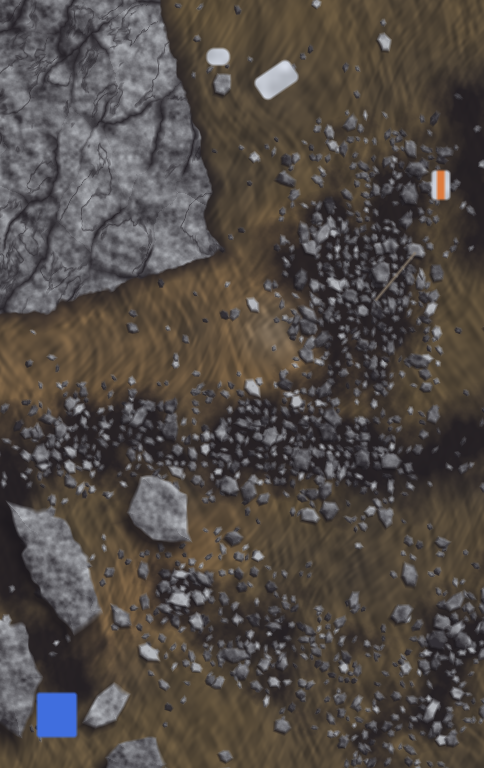
Give the GLSL for this texture, as a WebGL 1 fragment shader.

```glsl
precision highp float;
// Aerial view of a rocky moor: fractured cliff, rubble, boulders, dry grass and litter.
uniform vec2 u_resolution;

#define SOFT .0018
#define LIGHT vec2(.6, .8)
#define SOIL vec3(.125, .11, .13)
#define PEAT vec3(.265, .235, .205)
#define GRASS vec3(.38, .32, .23)
#define RUST vec3(.50, .39, .27)
#define STRAW vec3(.53, .48, .42)
#define ROCK_DARK vec3(.20, .19, .21)
#define ROCK_LIGHT vec3(.70, .71, .73)

float hash(vec2 p) { return fract(sin(dot(p, vec2(127.1, 311.7))) * 43758.5); }
vec2 hash2(vec2 p) { return vec2(hash(p), hash(p + 37.3)); }
mat2 turn(float a) { return mat2(cos(a), -sin(a), sin(a), cos(a)); }
float ramp(float a, float b, float x) { return clamp((x - a) / (b - a), 0., 1.); }
float noise(vec2 p) {
  vec2 i = floor(p), f = fract(p);
  f *= f * (3. - 2. * f);
  return mix(mix(hash(i), hash(i + vec2(1, 0)), f.x),
             mix(hash(i + vec2(0, 1)), hash(i + 1.), f.x), f.y);
}
float fbm(vec2 p) {
  float sum = 0., amp = .5;
  for (int i = 0; i < 5; i++) {
    sum += amp * noise(p);
    p = turn(.6) * p * 2.03 + 11.7;
    amp *= .5;
  }
  return sum;
}
float segment(vec2 p, float ax, float ay, float bx, float by) {
  vec2 a = p - vec2(ax, ay), d = vec2(bx - ax, by - ay);
  return length(a - d * clamp(dot(a, d) / dot(d, d), 0., 1.));
}
float box(vec2 p, vec2 size, float r) {
  vec2 q = abs(p) - size + r;
  return length(max(q, 0.)) + min(max(q.x, q.y), 0.) - r;
}
void paint(inout vec3 col, vec3 ink, float d) { col = mix(col, ink, ramp(SOFT, -SOFT, d)); }
vec2 neighbour(int i) { return vec2(mod(float(i), 3.), floor(float(i) / 3.)) - 1.; }

// Weathered stone, lit by the slope of its relief
vec3 rock(vec2 p, float tone) {
  float relief = fbm(p * 38.) - fbm(p * 38. + LIGHT * .35);
  float v = tone + 1.3 * relief + .3 * noise(p * 190.) - .2;
  return mix(ROCK_DARK, ROCK_LIGHT, clamp(v, 0., 1.));
}

// Irregular convex stone: distance, then the nearest facet's normal
vec3 facets(vec2 q, float seed) {
  vec3 best = vec3(-9);
  for (int k = 0; k < 6; k++) {
    vec2 h = hash2(vec2(k, seed));
    float a = (float(k) + .6 * h.x) * 1.047;
    vec2 n = vec2(cos(a), sin(a));
    float d = dot(q, n) - .75 - .25 * h.y;
    if (d > best.x) best = vec3(d, n);
  }
  return best;
}
void stone(inout vec3 col, vec2 r, vec2 size, float angle, float tone, float seed) {
  float unit = min(size.x, size.y);
  if (length(r) > 2. * max(size.x, size.y)) return;
  vec2 grain = r + seed;
  r += unit * .2 * (noise(grain * 70.) - .5);
  mat2 m = turn(angle);
  float shadow = facets(m * (r + LIGHT * unit * .35) / size, seed).x;
  col = mix(col, SOIL * .85, .8 * ramp(.25, -.15, shadow));
  vec3 f = facets(m * r / size, seed);
  float lit = dot(f.yz * m, LIGHT) * ramp(-.55, -.1, f.x);
  paint(col, rock(grain, tone + .17 * lit), f.x * unit);
}

// Where loose stones gather
float rubble(vec2 p) {
  float m = ramp(.13, .03, segment(p, .49, .76, .45, .42));
  m = max(m, ramp(.1, .02, segment(p, .47, .43, .08, .42)));
  m = max(m, .65 * ramp(.12, .03, segment(p, .24, .22, .43, .13)));
  m = max(m, .75 * ramp(.11, .02, segment(p, .62, .2, .5, .03)));
  return m * (.45 + .9 * noise(p * 17.)) + .05;
}
void scatter(inout vec3 col, vec2 p, float scale, float share) {
  for (int i = 0; i < 9; i++) {
    vec2 id = floor(p * scale) + neighbour(i);
    vec2 h = hash2(id + scale), g = hash2(id + scale + 71.);
    vec2 centre = (id + .15 + .7 * h) / scale;
    if (g.x > share * rubble(centre)) continue;
    vec2 size = vec2(.5 + .4 * h.y, 1) * mix(.24, .43, hash(id + 5.)) / scale;
    float tone = .2 + .55 * g.y + .3 * step(.93, g.y);
    stone(col, p - centre, size, 2.4 * h.x - .9, tone, 9. * h.y);
  }
}

// Tangled grass over peat, with dark hollows
vec3 ground(vec2 p) {
  vec2 w = p + .05 * vec2(noise(p * 9.), noise(p * 9. + 4.));
  float patches = fbm(p * 8. + 2.), clod = fbm(p * 30.) - .5;
  float blades = mix(noise(turn(.35) * w * vec2(150, 38)), noise(turn(-.5) * w * vec2(210, 60)), .4);
  float warm = ramp(.2, .06, segment(p, .06, .52, .34, .58));
  warm = max(warm, ramp(.11, .02, segment(p, .14, .18, .27, .34)));
  vec3 dry = mix(GRASS, RUST, .65 * warm);
  dry = mix(dry, STRAW, .6 * ramp(.06, .01, length(p - vec2(.355, .57))));
  vec3 col = mix(PEAT, dry, clamp(.6 * blades + 1.5 * patches - .5 + .25 * warm, 0., 1.));
  float hollow = min(segment(p, .4, .66, .47, .61), segment(p, 0., .41, .01, .25));
  hollow = min(hollow, segment(p, .05, .15, .09, .12));
  hollow = min(hollow, segment(p, .61, .86, .63, .7));
  hollow = min(hollow, segment(p, .54, .4, .64, .43));
  float dark = ramp(.07, .015, hollow + .07 * clod);
  dark = max(dark, ramp(.35, .85, rubble(p) + .9 * clod));
  return mix(col * (.78 + .4 * blades), SOIL, .88 * dark);
}

// Cliff split into long leaning blocks
void cliff(inout vec3 col, vec2 p) {
  vec2 w = p + .06 * (vec2(fbm(p * 14.), fbm(p * 14. + 8.)) - .5);
  float edge = max(w.x - .42 + .2 * w.y, .585 + .3 * w.x - w.y);
  vec2 q = turn(-.45) * w * vec2(17, 9);
  float near = 9., next = 9., tone = 0.;
  for (int i = 0; i < 9; i++) {
    vec2 id = floor(q) + neighbour(i);
    float d = length(id + hash2(id) - q);
    next = min(next, max(d, near));
    if (d < near) { near = d; tone = hash(id + 2.); }
  }
  float crack = ramp(.16, 0., next - near) * ramp(.3, .6, noise(p * 20. + 3.));
  float seam = ramp(.035, 0., abs(fbm(q * 1.6) - .47));
  vec3 body = rock(p, .45 + .28 * tone - .12 * near);
  col = mix(col, SOIL, .7 * ramp(.025, 0., edge));
  paint(col, mix(body, SOIL, max(.85 * crack, .5 * seam)), edge);
}

void main() {
  vec2 p = gl_FragCoord.xy / u_resolution.y;
  vec3 col = ground(p);
  scatter(col, p, 85., .8);
  scatter(col, p, 50., .7);
  scatter(col, p, 29., .55);
  cliff(col, p);
  // Boulders
  stone(col, p - vec2(.075, .262), vec2(.042, .105), .5, .52, 2.);
  stone(col, p - vec2(.208, .337), vec2(.038, .046), .5, .62, 5.);
  stone(col, p - vec2(0, .13), vec2(.05, .08), .2, .48, 7.);
  stone(col, p - vec2(.14, .08), vec2(.02, .034), -.6, .75, 4.);
  stone(col, p - vec2(.18, .01), vec2(.04, .034), .3, .45, 9.);
  // Twig and litter
  paint(col, STRAW, segment(p, .49, .61, .54, .67) - .0013);
  vec3 white = vec3(.8, .82, .86) * (.85 + .2 * noise(p * 70.));
  paint(col, white, box(turn(.6) * (p - vec2(.36, .896)), vec2(.027, .016), .008));
  paint(col, white, box(p - vec2(.284, .926), vec2(.015, .011), .01));
  vec2 can = p - vec2(.574, .759);
  vec3 label = mix(vec3(.86, .48, .24), white, ramp(.003, .007, abs(can.x)));
  paint(col, label, box(can, vec2(.012, .019), .005));
  paint(col, vec3(.25, .43, .87), box(p - vec2(.074, .069), vec2(.026, .029), .004));
  gl_FragColor = vec4(col, 1);
}
```
